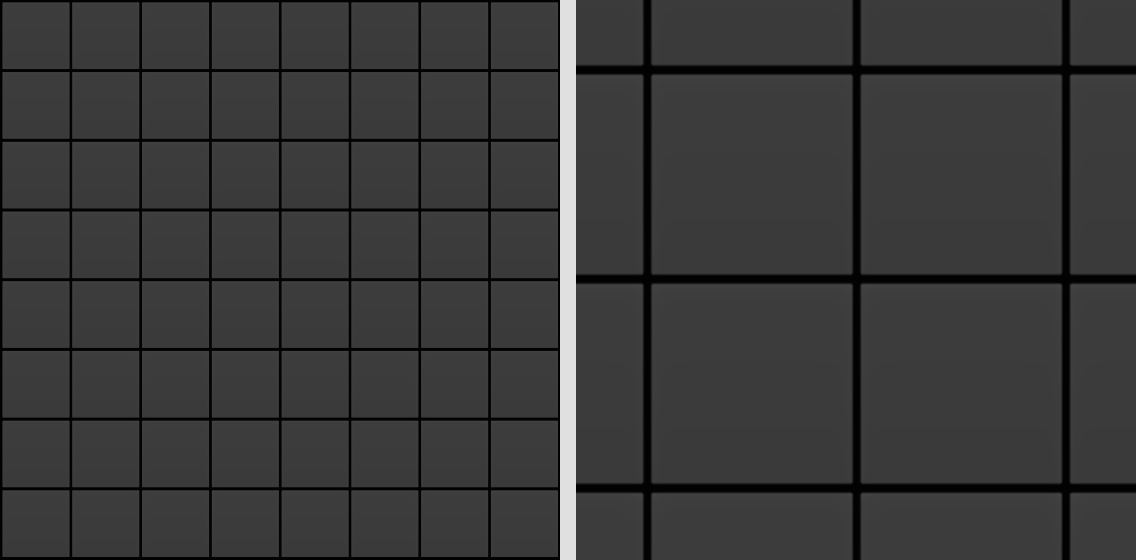
Left: the whole. Right: its middle third, enlarged.
A three.js fragment shader for this pattern:

```glsl
// Draws a grid of dark grey square tiles with black joints and faintly lit edges.
varying vec2 vUv;

const float TILES = 8.0;                          // repeats across and down
const vec2 GRID_START = vec2(0.0020, 0.0026);     // centre of the first joints
const vec2 GRID_END = vec2(0.9988, 0.9984);       // centre of the last joints
const vec2 JOINT_HALF = vec2(0.0024, 0.0027);     // half the joint widths
const float CORNER_RADIUS = 0.0015;
const float EDGE_SOFTNESS = 0.0011;
const vec3 JOINT_COLOR = vec3(0.008);
const vec3 TILE_COLOR = vec3(0.232);
const float SHEEN = 0.006;                        // light falling from top to bottom
const float RIM_WIDTH = 0.0022;                   // reach of the lit edges
const float TOP_RIM = 0.030;
const float SIDE_RIM = 0.018;

// Signed distance to a box with rounded corners, negative inside.
float roundedBox(vec2 p, vec2 halfSize, float radius) {
  vec2 q = abs(p) - halfSize + radius;
  return length(max(q, 0.0)) + min(max(q.x, q.y), 0.0) - radius;
}

// Brightness that fades with distance from an edge.
float rim(float edgeDistance) {
  return exp(-max(edgeDistance, 0.0) / RIM_WIDTH);
}

void main() {
  // Position within the tile, in canvas units from its centre
  vec2 pitch = (GRID_END - GRID_START) / TILES;
  vec2 local = (fract((vUv - GRID_START) / pitch) - 0.5) * pitch;
  vec2 halfTile = 0.5 * pitch - JOINT_HALF;

  // Tile face: soft vertical sheen with lit top and side edges
  float light = SHEEN * local.y / halfTile.y;
  light += TOP_RIM * rim(halfTile.y - local.y);
  light += SIDE_RIM * rim(halfTile.x - abs(local.x));
  vec3 face = TILE_COLOR + light;

  // Joints between the tiles
  float d = roundedBox(local, halfTile, CORNER_RADIUS);
  float coverage = 1.0 - smoothstep(-EDGE_SOFTNESS, EDGE_SOFTNESS, d);
  gl_FragColor = vec4(mix(JOINT_COLOR, face, coverage), 1.0);
}
```
